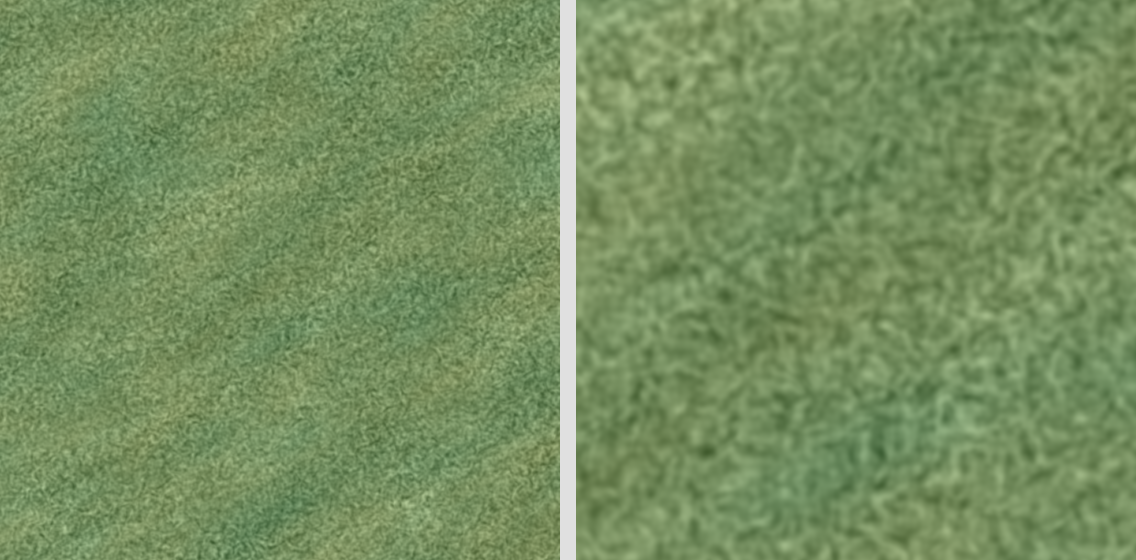
Left: the whole. Right: its middle third, enlarged.
This texture is drawn by a WebGL 2 fragment shader. Its source:

```glsl
#version 300 es
precision highp float;
// Short mown lawn: fine soft blades over broad diagonal patches of green.

#define BASE_GREEN vec3(0.461, 0.560, 0.373)
#define SUN_TINT vec3(0.085, 0.035, 0.010)
#define BLADE_FREQ vec2(68.0, 122.0)
#define SPECK_FREQ 150.0
#define STREAK_FREQ vec2(13.0, 34.0)
#define PATCH_FREQ vec2(2.6, 6.0)
#define BLADE_CONTRAST 0.205
#define STREAK_CONTRAST 0.055
#define PATCH_CONTRAST 0.065
#define LEAN 0.50
#define DIRECTIONS 4

uniform vec2 u_resolution;
out vec4 fragColor;

const float PI = 3.14159265;

// Integer hash of a lattice cell, giving a unit gradient
vec2 gradientAt(vec2 cell) {
    uvec2 q = uvec2(ivec2(cell)) * uvec2(1597334673u, 3812015801u);
    uint h = (q.x ^ q.y) * 1597334673u;
    h = (h ^ (h >> 15u)) * 2246822519u;
    h ^= h >> 13u;
    float angle = float(h >> 8u) / 16777216.0 * 2.0 * PI;
    return vec2(cos(angle), sin(angle));
}

float gradientNoise(vec2 p) {
    vec2 cell = floor(p);
    vec2 f = p - cell;
    vec2 s = f * f * f * (f * (f * 6.0 - 15.0) + 10.0);
    vec2 e = vec2(1.0, 0.0);
    float a = dot(gradientAt(cell), f);
    float b = dot(gradientAt(cell + e.xy), f - e.xy);
    float c = dot(gradientAt(cell + e.yx), f - e.yx);
    float d = dot(gradientAt(cell + e.xx), f - e.xx);
    return mix(mix(a, b, s.x), mix(c, d, s.x), s.y);
}

// Coordinates along and across a direction
vec2 alignTo(vec2 p, float angle) {
    float c = cos(angle), s = sin(angle);
    return vec2(c * p.x + s * p.y, c * p.y - s * p.x);
}

float layeredNoise(vec2 p) {
    float sum = 0.0, weight = 1.0;
    for (int i = 0; i < 3; i++) {
        sum += weight * gradientNoise(p);
        p = p * 2.03 + 17.3;
        weight *= 0.5;
    }
    return sum;
}

// Short strands whose dominant direction changes from tuft to tuft
float blades(vec2 p) {
    float sum = 0.0, energy = 0.0;
    for (int i = 0; i < DIRECTIONS; i++) {
        float k = float(i);
        float angle = LEAN + k * PI / float(DIRECTIONS);
        float tuft = gradientNoise(p * 32.0 + k * 41.7);
        float weight = 0.08 + smoothstep(-0.30, 0.35, tuft);
        weight *= i == 0 ? 1.25 : 1.0;
        sum += weight * gradientNoise(alignTo(p, angle) * BLADE_FREQ + k * 63.1);
        energy += weight * weight;
    }
    return sum * inversesqrt(energy);
}

void main() {
    vec2 p = gl_FragCoord.xy / u_resolution.y;
    vec2 slanted = alignTo(p, LEAN);

    // Broad patches and worn streaks
    float tone = layeredNoise(slanted * PATCH_FREQ + 5.2);
    float sun = layeredNoise(slanted * PATCH_FREQ * 1.2 + 31.8);
    float streak = gradientNoise(slanted * STREAK_FREQ + 71.4);

    // Blades, a little flatter in some places
    vec2 bend = vec2(gradientNoise(p * 45.0 + 9.1), gradientNoise(p * 45.0 + 87.6));
    float speck = gradientNoise(p * SPECK_FREQ + 23.9);
    float grain = 0.88 * blades(p + 0.006 * bend) + 0.48 * speck;
    float depth = 1.0 + 0.45 * gradientNoise(slanted * vec2(7.0, 13.0) + 12.6);

    float light = BLADE_CONTRAST * depth * grain
                + STREAK_CONTRAST * streak + PATCH_CONTRAST * tone;
    vec3 color = BASE_GREEN + light * vec3(1.0, 0.98, 0.94) + SUN_TINT * sun;
    fragColor = vec4(clamp(color, 0.0, 1.0), 1.0);
}
```
